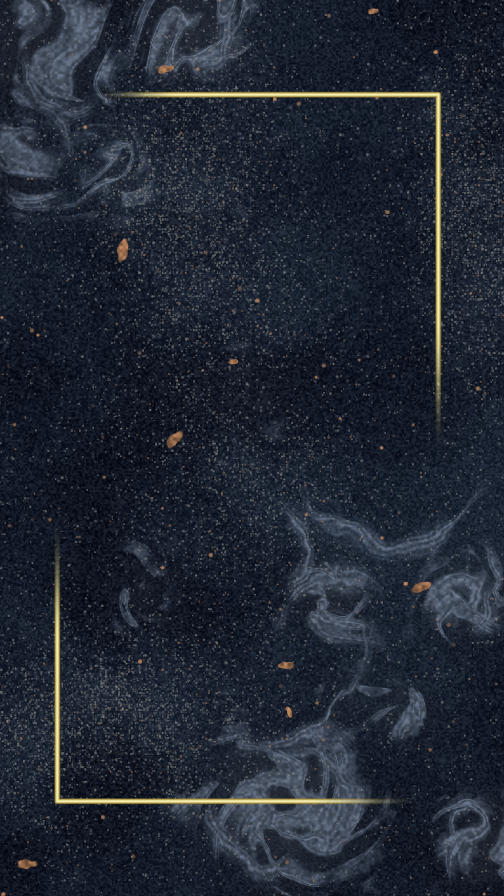
Give the GLSL for this background, as a Shadertoy shader.

```glsl
#define CANVAS vec2(1.0, 1.7778)
#define NAVY vec3(0.042, 0.062, 0.108)
#define HAZE vec3(0.11, 0.15, 0.21)
#define SMOKE vec3(0.43, 0.48, 0.56)
#define DUST vec3(0.54, 0.54, 0.52)
#define COPPER vec3(0.74, 0.52, 0.36)
#define GOLD vec3(0.64, 0.55, 0.22)
#define SHINE vec3(0.97, 0.94, 0.70)
#define FRAME_WIDTH 0.0052
#define GRAIN 0.13
#define TWIST 2.0

// Plumes: centre, radius, strength
const vec4 plumes[12] = vec4[12](
    vec4(.08, 1.70, .17, .9), vec4(.38, 1.73, .13, 1.), vec4(.04, 1.46, .12, .65),
    vec4(.23, 1.45, .10, .5), vec4(.57, .17, .17, 1.), vec4(.69, .40, .08, .5),
    vec4(.65, .59, .10, .75), vec4(.93, .60, .11, .75), vec4(.97, .10, .11, .9),
    vec4(.80, .35, .09, .65), vec4(.28, .62, .09, .5), vec4(.50, 1.00, .09, .45));

// Ribbons: arc centre, radius, middle angle
const vec4 ribbons[12] = vec4[12](
    vec4(.06, 1.49, .08, .6), vec4(.79, .89, .19, -1.57), vec4(.53, .69, .09, 0.),
    vec4(.68, .52, .12, 1.8), vec4(.53, .48, .18, -.6), vec4(.60, .20, .09, .8),
    vec4(.53, .17, .10, -2.2), vec4(.57, .20, .045, 2.5), vec4(.93, .60, .06, -.3),
    vec4(1., .12, .09, 2.9), vec4(.38, 1.72, .09, -.6), vec4(.14, 1.66, .10, -2.2));

// Flakes: centre, length, angle
const vec4 flakes[9] = vec4[9](
    vec4(.328, 1.64, .016, .2), vec4(.243, 1.28, .022, 1.35), vec4(.346, .905, .021, .8),
    vec4(.463, 1.06, .011, .1), vec4(.838, .613, .020, .4), vec4(.052, .063, .019, 0.),
    vec4(.569, .458, .016, .1), vec4(.575, .363, .011, 1.9), vec4(.741, 1.756, .012, .1));

float hash(vec2 p) {
    vec3 q = fract(p.xyx * 0.1031);
    q += dot(q, q.yzx + 33.33);
    return fract((q.x + q.y) * q.z);
}

float noise(vec2 p) {
    vec2 i = floor(p), f = fract(p);
    f = f * f * (3.0 - 2.0 * f);
    return mix(mix(hash(i), hash(i + vec2(1, 0)), f.x),
               mix(hash(i + vec2(0, 1)), hash(i + 1.0), f.x), f.y);
}

float fbm(vec2 p) {
    float sum = 0.0, gain = 0.5;
    for (int i = 0; i < 4; i++) {
        sum += gain * noise(p);
        p = mat2(1.6, 1.2, -1.2, 1.6) * p + 7.3;
        gain *= 0.5;
    }
    return sum;
}

mat2 rotate(float a) { return mat2(cos(a), sin(a), -sin(a), cos(a)); }

float blob(vec2 p, vec2 centre, vec2 radius) {
    vec2 d = (p - centre) / radius;
    return exp(-dot(d, d));
}

// Marbled smoke twisted around every plume; x is the folds, y the soft cover
vec2 plumeSmoke(vec2 p) {
    vec2 q = p;
    float cover = 0.0;
    for (int i = 0; i < 12; i++) {
        vec4 plume = plumes[i];
        float near = blob(p, plume.xy, plume.zz);
        q = plume.xy + rotate(TWIST * near) * (q - plume.xy);
        cover = max(cover, near * plume.w);
    }
    q += 0.13 * vec2(fbm(q * 7.0), fbm(q * 7.0 + 31.0));
    float flow = fbm(q * 8.0 + 4.0);
    float folds = smoothstep(0.25, 0.95, 0.5 + 0.5 * sin(flow * 24.0));
    float strands = 0.78 + 0.22 * sin(flow * 130.0);
    float torn = smoothstep(0.25, 0.65, cover + 1.1 * (fbm(p * 11.0) - 0.47));
    return vec2(torn * folds * strands, cover * (0.4 + 0.6 * torn));
}

// Curved ribbons with fine strands along them
float ribbonSmoke(vec2 p) {
    vec2 q = p + 0.10 * (vec2(fbm(p * 8.0), fbm(p * 8.0 + 17.0)) - 0.47);
    float sum = 0.0;
    for (int i = 0; i < 12; i++) {
        vec4 arc = ribbons[i];
        vec2 d = rotate(-arc.w) * (q - arc.xy);
        float along = abs(atan(d.y, d.x));
        float offset = length(d) - arc.z;
        float width = 0.003 + 0.024 * noise(p * 13.0 + float(i));
        float body = exp(-offset * offset / (width * width));
        float strands = 0.75 + 0.25 * sin(offset * 600.0 + 8.0 * noise(p * 20.0));
        sum = max(sum, body * strands * (1.0 - smoothstep(0.6, 1.4, along)));
    }
    return sum * smoothstep(0.2, 0.6, fbm(p * 13.0 + 3.0) + 0.1);
}

// Speckles on a jittered grid; x is brightness, y picks the tint
vec2 specks(vec2 p, float cells, float density, float px) {
    vec2 cell = floor(p * cells);
    vec2 jitter = 0.3 + 0.4 * vec2(hash(cell + 11.0), hash(cell + 47.0));
    float radius = 0.08 + 0.2 * hash(cell + 83.0);
    float dist = length(fract(p * cells) - jitter) - radius;
    float disc = 1.0 - smoothstep(-0.1, 0.1 + px * cells, dist);
    return vec2(disc * step(hash(cell), density) * (0.2 + 0.8 * hash(cell + 5.0)), hash(cell + 71.0));
}

void mainImage(out vec4 fragColor, in vec2 fragCoord) {
    vec2 p = fragCoord / iResolution.xy * CANVAS;
    float px = 1.0 / iResolution.x;

    // Mottled night ground
    float clouds = fbm(p * 5.0);
    float teal = blob(p, vec2(.8, .72), vec2(.32, .3)) + 0.5 * blob(p, vec2(.5, 1.4), vec2(.3, .25));
    vec3 color = mix(NAVY, HAZE, smoothstep(0.3, 0.75, clouds) * 0.5 + 0.4 * teal);
    color += GRAIN * (noise(p * 290.0) - 0.42) * vec3(0.88, 0.95, 1.0);

    // Smoke
    vec2 plume = plumeSmoke(p);
    float smoke = clamp(max(plume.x, ribbonSmoke(p)), 0.0, 1.0);
    color = mix(color, SMOKE * 0.42, plume.y * 0.5);
    color = mix(color, SMOKE * (0.7 + 0.5 * noise(p * 180.0)), smoke * 0.8);

    // Dust drifts over a faint glow
    float drift = blob(p, vec2(.38, 1.40), vec2(.15, .25)) + blob(p, vec2(.95, 1.36), vec2(.11, .3))
                + blob(p, vec2(.2, .33), vec2(.24, .17)) + 0.6 * blob(p, vec2(.46, .88), vec2(.2, .3));
    color += drift * clouds * vec3(0.05, 0.055, 0.06);
    for (int i = 0; i < 3; i++) {
        vec2 dust = specks(p + float(i) * 3.7, 150.0 + 45.0 * float(i), 0.02 + 0.36 * drift * clouds, px);
        color = mix(color, mix(DUST, COPPER, step(0.96, dust.y)), dust.x * 0.65);
    }
    color = mix(color, COPPER, specks(p, 85.0, 0.006, px).x);

    // Copper flakes
    for (int i = 0; i < 9; i++) {
        vec4 flake = flakes[i];
        vec2 d = rotate(-flake.w) * (p - flake.xy) / flake.z;
        float edge = length(d * vec2(1.0, 2.2)) - 0.75 - 0.5 * noise(d * 2.0 + float(i) * 9.0);
        float cover = 1.0 - smoothstep(-0.15, 0.15, edge);
        color = mix(color, COPPER * (0.55 + 0.6 * noise(p * 150.0)), cover * 0.9);
    }

    // Gold frame, fading out at two opposite corners
    vec2 box = abs(p - vec2(.4917, .889)) - vec2(.378, .701);
    float dist = abs(length(max(box, 0.0)) + min(max(box.x, box.y), 0.0));
    float fade = smoothstep(.18, .36, p.x) * smoothstep(.87, 1.15, p.y)
               + (1.0 - smoothstep(.6, .84, p.x)) * (1.0 - smoothstep(.5, .75, p.y));
    float line = 1.0 - smoothstep(FRAME_WIDTH - px, FRAME_WIDTH + px, dist);
    vec3 metal = mix(SHINE, GOLD, smoothstep(0.0, FRAME_WIDTH, dist));
    color = mix(color, metal, line * fade);

    fragColor = vec4(clamp(color, 0.0, 1.0), 1.0);
}
```
